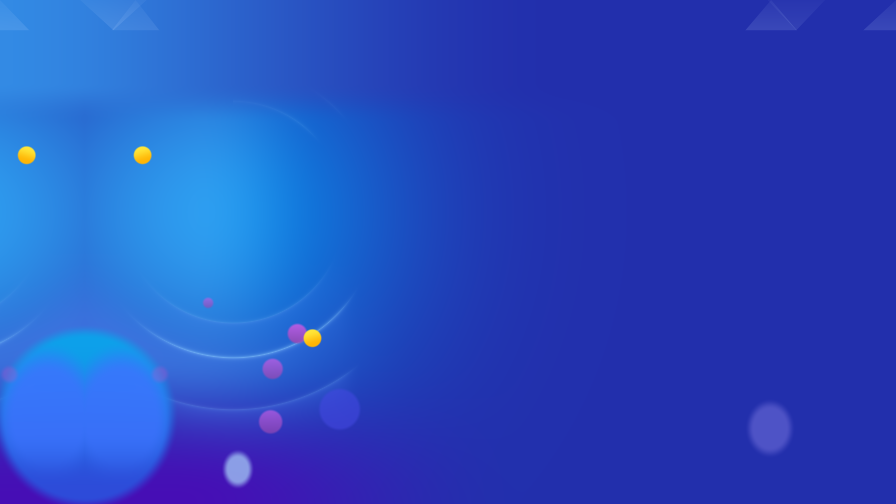
Write a Shadertoy shader that draws this background.

```glsl
// Blue backdrop: mirrored azure discs with glowing rims fade into royal blue,
// over a violet floor, with a soft orb, small beads and faint top wedges.
// Built from radial falloffs and distance masks in units of canvas height.

const vec3 ROYAL  = vec3(0.134, 0.184, 0.675);
const vec3 AZURE  = vec3(0.180, 0.625, 0.945);
const vec3 DEEP   = vec3(0.055, 0.510, 0.890);
const vec3 SKY    = vec3(0.200, 0.550, 0.900);
const vec3 VIOLET = vec3(0.275, 0.055, 0.710);
const vec3 HAZE   = vec3(0.300, 0.480, 0.920);
const vec3 PINK   = vec3(0.690, 0.330, 0.820);
const vec3 GOLD   = vec3(1.000, 0.710, 0.020);
const vec3 LEMON  = vec3(1.000, 0.900, 0.220);
const vec3 RIM    = vec3(0.560, 0.820, 1.000);
const float SEAM  = 0.168;               // mirror axis of the left side
const vec2 DISC   = vec2(0.295, 0.579);  // disc centre, measured from the seam
const vec3 RINGS  = vec3(0.220, 0.289, 0.392);
const float GLOW_SIZE = 0.35;
const float STRIP = 0.060;               // height of the wedge strip
const vec2 ORB    = vec2(0.169, 0.171);
const float ORB_RADIUS = 0.172;

float below(float edge, float blur, float v) {
    return 1.0 - smoothstep(edge - blur, edge + blur, v);
}

float ball(vec2 p, vec2 centre, vec2 radius, float blur) {
    float d = (length((p - centre) / radius) - 1.0) * radius.x;
    return below(0.0, blur, d);
}

// Triangle inside the top strip; up = 1 points upward, 0 points downward
float wedge(vec2 p, float centre, float halfWidth, float up) {
    float h = (p.y - 1.0 + STRIP) / STRIP;
    float width = halfWidth * mix(h, 1.0 - h, up);
    return below(width, 0.0015, abs(p.x - centre)) * smoothstep(-0.02, 0.02, h);
}

vec3 backdrop(vec2 p, vec2 q) {
    // Glow, stretched on the side facing the seam
    vec2 away = q - DISC;
    float d = length(away);
    vec2 stretched = away * vec2(away.x < 0.0 ? 0.72 : 1.0, 0.94);
    float g = length(stretched) / GLOW_SIZE;
    float right = smoothstep(-0.08, 0.18, away.x);
    vec3 col = mix(ROYAL, mix(AZURE, DEEP, right), exp(-g * g));

    // Lighter haze under the discs, then the violet floor
    float left = 1.0 - smoothstep(0.25, 0.82, p.x);
    float haze = exp(-pow((p.y - 0.32) / 0.12, 2.0));
    col = mix(col, HAZE, 0.55 * haze * left * smoothstep(0.20, 0.36, d));
    float violetSpan = 1.0 - smoothstep(0.35, 1.05, p.x);
    col = mix(col, VIOLET, (1.0 - smoothstep(0.01, 0.29, p.y)) * violetSpan);

    // Rims brighten from inside and stop sharply outside
    float span = smoothstep(0.06, 0.23, q.x) * below(0.525, 0.025, q.x);
    for (int i = 0; i < 3; i++) {
        float r = RINGS[i];
        float lower = smoothstep(0.0, -0.9, 0.0) + smoothstep(0.35, 0.95, -away.y / r);
        float upper = smoothstep(0.60, 0.80, away.y / r) * step(0.0, away.x);
        float fade = i == 1 ? 0.65 : 0.20;
        float line = exp(-abs(d - r) / 0.0028);
        float sheen = exp(-max(d - r, 0.0) / 0.030) * smoothstep(r - 0.002, r + 0.002, d);
        col = mix(col, RIM, span * line * (fade * lower + 0.12 * upper));
        col = mix(col, HAZE, 0.25 * span * sheen * lower);
    }

    // Upper band
    vec3 band = mix(SKY, ROYAL, smoothstep(-0.10, 1.12, p.x));
    return mix(col, band, smoothstep(0.755, 0.835, p.y));
}

vec3 addWedges(vec3 col, vec2 p) {
    float light = wedge(p, 0.0, 0.058, 1.0) + wedge(p, 0.225, 0.066, 0.0)
                + 0.8 * wedge(p, 0.269, 0.047, 1.0) + wedge(p, 1.530, 0.051, 1.0)
                + 0.7 * wedge(p, 1.580, 0.057, 0.0) + wedge(p, 1.778, 0.065, 1.0);
    float fade = mix(1.0, 0.35, clamp((p.y - 1.0 + STRIP) / STRIP, 0.0, 1.0));
    return mix(col, vec3(0.75, 0.85, 1.0), 0.15 * light * fade);
}

vec3 addOrb(vec3 col, vec2 p, vec2 q) {
    float h = (p.y - ORB.y) / ORB_RADIUS;
    vec3 shade = mix(vec3(0.17, 0.31, 0.86), vec3(0.04, 0.64, 0.92), smoothstep(-0.9, 0.9, h));
    // Two overlapping lobes form the blue core
    float core = ball(q, vec2(0.072, 0.172), vec2(0.092, 0.120), 0.025);
    core *= smoothstep(-0.85, -0.15, h);
    shade = mix(shade, vec3(0.23, 0.46, 1.0), 0.9 * core);
    return mix(col, shade, 0.94 * ball(p, ORB, vec2(ORB_RADIUS), 0.014));
}

vec3 addBeads(vec3 col, vec2 p, vec2 q, float px) {
    // Pink beads: position, radius, opacity
    vec4 pinks[4] = vec4[4](vec4(0.590, 0.338, 0.019, 0.90), vec4(0.413, 0.399, 0.010, 0.65),
                            vec4(0.541, 0.268, 0.020, 0.75), vec4(0.537, 0.163, 0.023, 0.70));
    for (int i = 0; i < 4; i++) {
        vec4 b = pinks[i];
        float lit = clamp(0.5 + 0.5 * (p.y - b.y) / b.z, 0.0, 1.0);
        col = mix(col, PINK * (0.85 + 0.25 * lit), b.w * ball(p, b.xy, b.zz, px + 0.001));
    }
    col = mix(col, PINK, 0.35 * ball(q, vec2(0.149, 0.257), vec2(0.015), 0.006));

    // Out-of-focus pale beads
    col = mix(col, vec3(0.26, 0.28, 0.88), 0.60 * ball(p, vec2(0.674, 0.188), vec2(0.040), 0.004));
    col = mix(col, vec3(0.62, 0.75, 0.95), 0.80 * ball(p, vec2(0.472, 0.069), vec2(0.026, 0.032), 0.007));
    col = mix(col, vec3(0.40, 0.40, 0.83), 0.65 * ball(p, vec2(1.528, 0.150), vec2(0.041, 0.049), 0.009));

    // Gold beads: a mirrored pair and a single one
    vec2 pair = q - vec2(0.115, 0.692), single = p - vec2(0.620, 0.329);
    vec2 g = length(pair) < length(single) ? pair : single;
    vec3 gold = mix(GOLD, LEMON, smoothstep(-0.014, 0.016, g.y - 0.3 * g.x));
    return mix(col, gold, ball(g, vec2(0.0), vec2(0.0175), px));
}

void mainImage(out vec4 fragColor, in vec2 fragCoord) {
    vec2 p = fragCoord / iResolution.y;
    vec2 q = vec2(abs(p.x - SEAM), p.y);
    vec3 col = addWedges(backdrop(p, q), p);
    col = addOrb(col, p, q);
    col = addBeads(col, p, q, 1.0 / iResolution.y);
    fragColor = vec4(col, 1.0);
}
```
